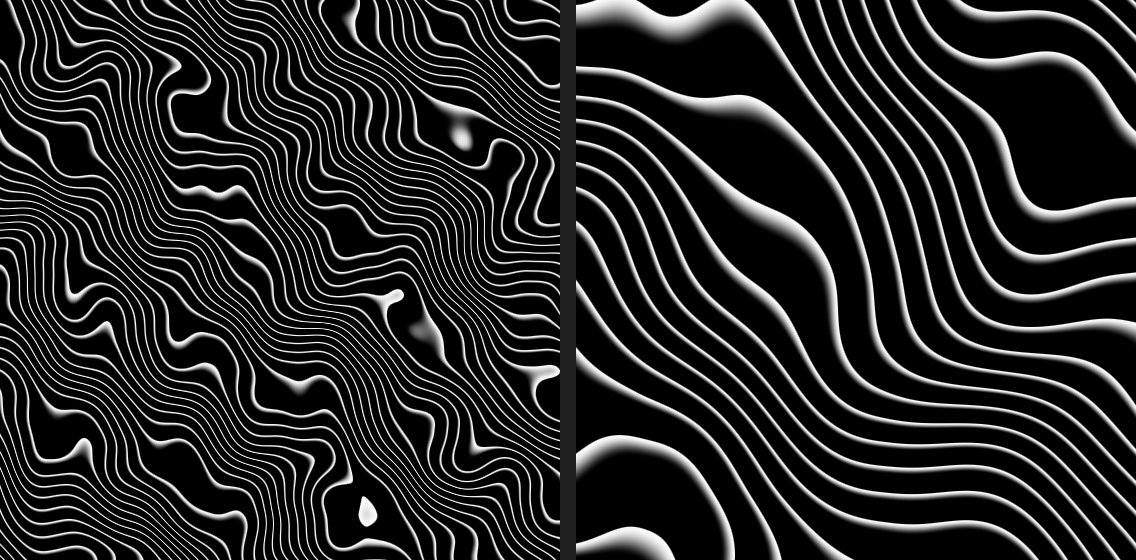
Left, the full canvas; right, a detail of the centre.
Give the GLSL for this pattern, as a Shadertoy shader.

```glsl
#define LINE_COUNT 31.0     // contour lines per canvas side along each axis
#define LINE_WIDTH 0.30     // share of each contour step that is lit
#define WARP_SCALE 7.0      // cells of the main noise per canvas
#define WARP_AMOUNT 5.0     // main noise height, in contour steps
#define SWELL_SCALE 3.0     // cells of the broad noise per canvas
#define SWELL_AMOUNT 2.6    // broad noise height, in contour steps
#define INK vec3(0.0)
#define LIGHT vec3(0.98)

// Integer hash giving a unit gradient for a lattice cell
vec2 latticeGradient(ivec2 cell) {
    uvec2 q = uvec2(cell + 1000) * uvec2(1597u, 3571u);
    uint n = (q.x ^ (q.y << 9)) * 73244u + q.y;
    n = (n ^ (n >> 15)) * 48271u;
    n = (n ^ (n >> 13)) * 69621u;
    n ^= n >> 16;
    float angle = float(n & 65535u) / 65536.0 * 6.2832;
    return vec2(cos(angle), sin(angle));
}

// Gradient noise with a quintic fade
float gradientNoise(vec2 p) {
    ivec2 cell = ivec2(floor(p));
    vec2 f = fract(p);
    vec2 u = f * f * f * (f * (f * 6.0 - 15.0) + 10.0);
    float a = dot(latticeGradient(cell), f);
    float b = dot(latticeGradient(cell + ivec2(1, 0)), f - vec2(1.0, 0.0));
    float c = dot(latticeGradient(cell + ivec2(0, 1)), f - vec2(0.0, 1.0));
    float d = dot(latticeGradient(cell + ivec2(1, 1)), f - vec2(1.0));
    return mix(mix(a, b, u.x), mix(c, d, u.x), u.y);
}

// Diagonal slope bent by two layers of noise
float terrainHeight(vec2 p) {
    return LINE_COUNT * (p.x + p.y)
         + WARP_AMOUNT * gradientNoise(p * WARP_SCALE + 0.37)
         + SWELL_AMOUNT * gradientNoise(p * SWELL_SCALE + 17.6);
}

// Soft rise on the lower side, crisp antialiased drop on the upper side
float contourLine(float height) {
    float pixelStep = clamp(fwidth(height), 0.001, 0.5 * LINE_WIDTH);
    float phase = fract(height);
    float rise = smoothstep(1.0 - LINE_WIDTH, 1.0 - pixelStep, phase);
    float drop = clamp((1.0 - phase) / pixelStep, 0.0, 1.0);
    return rise * drop;
}

void mainImage(out vec4 fragColor, in vec2 fragCoord) {
    vec2 p = fragCoord / iResolution.y;
    float line = contourLine(terrainHeight(p));
    fragColor = vec4(mix(INK, LIGHT, line), 1.0);
}
```
